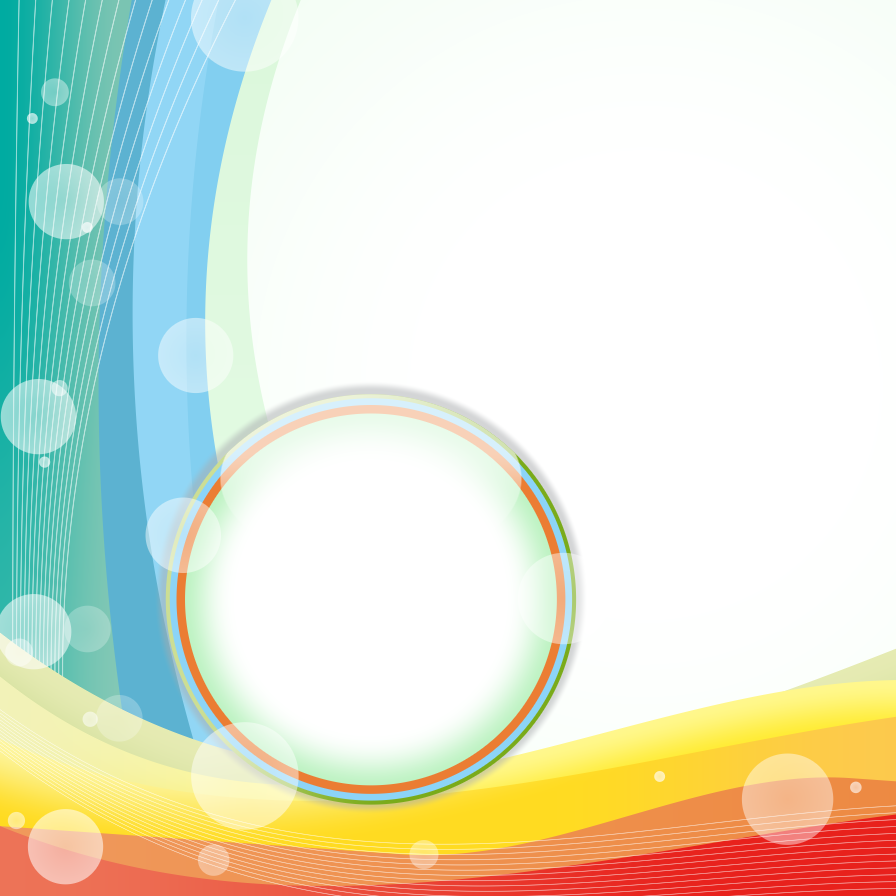
This background is drawn by a Shadertoy shader. Its source:

```glsl
// Abstract backdrop: teal and blue side swoosh, warm waves below, a ringed white disc and pale bubbles.

// Coverage of a shape from its signed distance, about one pixel soft.
float fill(float d) { return clamp(0.5 - d * iResolution.y, 0.0, 1.0); }

float cubic(vec4 c, float x) { return c.x + x * (c.y + x * (c.z + x * c.w)); }

// Edge of a side band: a parabola with its leftmost point at depth v.
float bow(float depth, float v, float x0, float bend) {
    return x0 + bend * (depth - v) * (depth - v);
}

vec2 hash2(float n) {
    vec3 h = fract(n * vec3(0.1031, 0.1030, 0.0973));
    h += dot(h, h.yzx + 33.33);
    return fract((h.xx + h.yz) * h.zy);
}

void bubble(inout vec3 col, vec2 p, vec2 centre, float radius, float alpha) {
    float d = length(p - centre);
    float shade = mix(0.78, 1.0, min(d / radius, 1.0));
    col = mix(col, vec3(1.0), alpha * shade * fill(d - radius));
}

// Thin line with a given half width, never thinner than the pixel grid allows.
float hairline(float d, float halfWidth) {
    float w = max(halfWidth, 0.5 / iResolution.y);
    return halfWidth / w * (1.0 - smoothstep(0.3 * w, 1.7 * w, abs(d)));
}

vec3 sideBands(vec3 col, vec2 p) {
    float x = p.x, y = p.y;
    col = mix(col, mix(vec3(0.86, 0.97, 0.86), vec3(0.91, 0.99, 0.91), y), fill(x - bow(y, 0.29, 0.276, 0.71)));
    col = mix(col, vec3(0.51, 0.81, 0.94), fill(x - bow(y, 0.36, 0.229, 0.57)));
    col = mix(col, vec3(0.57, 0.84, 0.96), fill(x - bow(y, 0.38, 0.208, 0.25)));
    col = mix(col, vec3(0.36, 0.70, 0.82), fill(x - bow(y, 0.35, 0.148, 0.30)));
    vec3 teal = mix(vec3(0.0, 0.67, 0.63), vec3(0.48, 0.77, 0.70), smoothstep(0.0, 0.14, x));
    teal = mix(teal, vec3(0.58, 0.81, 0.73), 0.35 * smoothstep(0.2, 0.8, y));
    col = mix(col, teal, fill(x - bow(y, 0.43, 0.110, 0.20)));

    // Fan of fine lines opening upwards
    float rise = max(1.0 - y / 0.75, 0.0);
    float spread = 0.06 + 0.2 * rise * rise;
    float f = (x - 0.012) / spread;
    float slope = f * 0.53 * rise;
    float d = (fract(f * 14.0) - 0.5) / 14.0 * spread / sqrt(1.0 + slope * slope);
    float inside = step(0.0, f) * step(f, 1.0);
    return mix(col, vec3(1.0), 0.55 * inside * hairline(d, 0.0007));
}

vec3 warmWaves(vec3 col, vec2 p) {
    float x = p.x, y = p.y;
    float olive = cubic(vec4(0.706, 0.772, -1.096, 0.342), x);
    float lemon = cubic(vec4(0.755, 0.804, -1.58, 0.78), x);
    float gold = cubic(vec4(0.825, 0.435, -0.80, 0.34), x);
    float orange = 0.922 + 0.07 * x - 0.12 * smoothstep(0.45, 0.95, x);
    float red = cubic(vec4(0.922, 0.406, -0.721, 0.302), x);

    col = mix(col, mix(vec3(0.90, 0.92, 0.70), vec3(0.80, 0.86, 0.58), smoothstep(0.0, 0.11, y - olive)), fill(olive - y));
    vec3 lemonCol = mix(vec3(1.0, 0.97, 0.55), vec3(1.0, 0.92, 0.18), smoothstep(0.0, 0.06, y - lemon));
    lemonCol = mix(vec3(0.95, 0.95, 0.72), lemonCol, smoothstep(0.0, 0.42, x));
    col = mix(col, lemonCol, fill(lemon - y));
    vec3 goldCol = mix(vec3(0.99, 0.96, 0.62), vec3(1.0, 0.86, 0.13), smoothstep(0.0, 0.09, y - gold + 0.12 * x));
    goldCol = mix(goldCol, vec3(0.99, 0.79, 0.30), smoothstep(0.6, 1.0, x));
    col = mix(col, goldCol, fill(gold - y));
    col = mix(col, mix(vec3(0.94, 0.60, 0.36), vec3(0.93, 0.54, 0.26), x), fill(orange - y));
    col = mix(col, mix(vec3(0.93, 0.45, 0.34), vec3(0.91, 0.13, 0.11), smoothstep(0.0, 0.85, x)), fill(red - y));

    // Fine lines flowing along the waves
    float spread = 0.05 + 0.05 * x;
    float f = (y - cubic(vec4(0.79, 0.715, -1.056, 0.4465), x)) / spread;
    float d = (fract(f * 13.0) - 0.5) / 13.0 * spread;
    return mix(col, vec3(1.0), 0.45 * step(0.0, f) * step(f, 1.0) * hairline(d, 0.0006));
}

vec3 ringedDisc(vec3 col, vec2 p) {
    vec2 q = p - vec2(0.414, 0.669);
    float r = length(q);
    col = mix(col, vec3(0.66, 0.67, 0.68), 0.5 * (1.0 - smoothstep(0.231, 0.242, length(q + vec2(0.0, 0.002)))));
    vec3 green = mix(vec3(0.80, 0.87, 0.58), vec3(0.48, 0.67, 0.10), smoothstep(-0.15, 0.12, q.x + 0.4 * q.y));
    col = mix(col, green, fill(r - 0.229));
    col = mix(col, vec3(0.55, 0.83, 0.97), fill(r - 0.2245));
    col = mix(col, vec3(0.92, 0.49, 0.20), fill(r - 0.217));
    vec3 glow = mix(vec3(1.0), vec3(0.74, 0.95, 0.76), pow(smoothstep(0.145, 0.212, r), 1.5));
    col = mix(col, glow, fill(r - 0.2075));

    // Glossy cap over the top of the ring
    vec2 cap = (p - vec2(0.414, 0.534)) / vec2(0.168, 0.098);
    float gloss = 0.65 * (1.0 - smoothstep(0.5, 0.62, p.y));
    return mix(col, vec3(1.0), gloss * fill((length(cap) - 1.0) * 0.11) * fill(r - 0.229));
}

void mainImage(out vec4 fragColor, in vec2 fragCoord) {
    // x runs right, y is the depth below the top edge
    vec2 p = fragCoord / iResolution.xy;
    p.y = 1.0 - p.y;

    vec3 col = mix(vec3(1.0), vec3(0.945, 0.995, 0.95), smoothstep(0.2, 0.75, length(p - vec2(0.72, 0.43))));
    col = sideBands(col, p);
    col = warmWaves(col, p);
    col = ringedDisc(col, p);

    // Large bubbles zigzag down the left side
    for (int i = 0; i < 4; i++) {
        float k = float(i);
        vec2 inner = vec2(0.232 + 0.042 * cos(2.1 * k - 0.2), 0.02 + 0.282 * k + 0.095 * max(sin(1.5 * k), 0.0));
        vec2 outer = vec2(0.052 + 0.022 * cos(2.0 * k), 0.225 + 0.24 * k);
        bubble(col, p, inner, 0.048 + 0.012 * cos(2.1 * k), 0.48);
        bubble(col, p, outer, 0.042, 0.55);
        // Fainter companions
        bubble(col, p, outer + vec2(0.06, -0.075 + 0.075 * cos(3.0 * k)), 0.026, 0.25);
    }
    // Two bubbles on the right, then small scattered sparks
    for (int i = 0; i < 2; i++) bubble(col, p, vec2(0.629, 0.668) + float(i) * vec2(0.25, 0.224), 0.051, 0.45);
    for (int i = 0; i < 12; i++) {
        vec2 h = hash2(float(i) + 3.0);
        vec2 spot = i < 7 ? vec2(0.02 + 0.14 * h.x, (float(i) + h.y) / 8.0) : vec2((float(i) - 7.0 + h.x) / 5.0, 0.86 + 0.11 * h.y);
        bubble(col, p, spot, 0.006 + 0.014 * h.y * h.y, 0.7 - 0.35 * h.y);
    }
    fragColor = vec4(col, 1.0);
}
```
